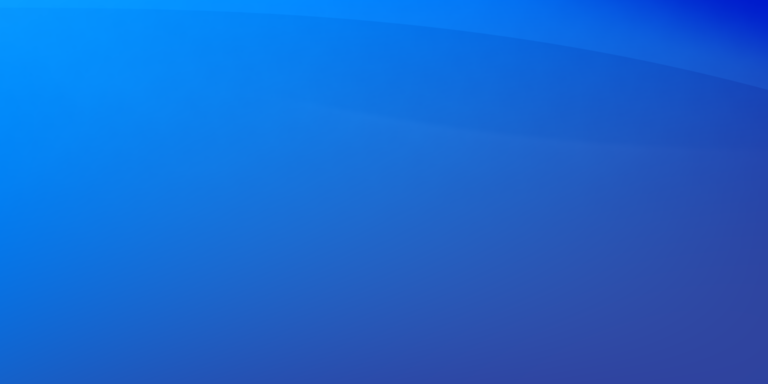
A Shadertoy shader for this background:

```glsl
// Smooth azure to indigo backdrop with a bright arc, a soft crease and faint mottling.

// Parabola through three values placed at t = 0, 0.5 and 1.
vec3 blend3(vec3 a, vec3 b, vec3 c, float t) {
    return a * (1.0 - t) * (1.0 - 2.0 * t)
         + b * 4.0 * t * (1.0 - t)
         + c * t * (2.0 * t - 1.0);
}

vec2 hash2(vec2 p) {
    vec3 q = fract(vec3(p.xyx) * vec3(0.1031, 0.1030, 0.0973));
    q += dot(q, q.yzx + 33.33);
    return fract((q.xx + q.yz) * q.zy);
}

// Distance to the nearest scattered cell centre.
float cellular(vec2 p) {
    vec2 cell = floor(p), local = fract(p);
    float nearest = 2.0;
    for (int j = -1; j <= 1; j++)
        for (int i = -1; i <= 1; i++) {
            vec2 offset = vec2(i, j);
            nearest = min(nearest, length(offset + hash2(cell + offset + 40.0) - local));
        }
    return nearest;
}

// Glow starting sharply at d = 0 and fading as d grows.
float edgeGlow(float d, float softness, float reach) {
    return smoothstep(-softness, softness, d) * exp(-max(d, 0.0) / reach);
}

// Broad colour field, light at the upper left and indigo at the lower right.
vec3 baseGradient(vec2 uv) {
    vec3 bottom = blend3(vec3(0.08, 0.38, 0.79), vec3(0.17, 0.29, 0.66), vec3(0.18, 0.26, 0.62), uv.x);
    vec3 middle = blend3(vec3(0.01, 0.50, 0.95), vec3(0.11, 0.42, 0.82), vec3(0.15, 0.27, 0.66), uv.x);
    vec3 top = blend3(vec3(0.03, 0.60, 1.00), vec3(0.00, 0.47, 0.95), vec3(0.01, 0.25, 0.79), uv.x);
    return blend3(bottom, middle, top, uv.y);
}

// Lit band above the arc, deepening towards the upper right corner.
vec3 addArc(vec3 color, vec2 uv, float pixel) {
    const vec3 deepBlue = vec3(0.0, 0.10, 0.80);
    float height = uv.y - (0.98 - 0.214 * pow(uv.x, 2.5));
    float above = smoothstep(-pixel, pixel, height);
    float corner = smoothstep(0.03, 0.25, height) * smoothstep(0.6, 1.0, uv.x);
    vec3 band = color + vec3(0.015, 0.045, 0.045) * mix(0.5, 1.0, smoothstep(0.1, 0.7, uv.x));
    band = mix(band, deepBlue, corner);
    return mix(color, band, above);
}

// Gentle lighter fold below a second curve.
vec3 addCrease(vec3 color, vec2 uv) {
    float run = 1.0 - uv.x;
    float below = 0.61 + 0.34 * run * run - uv.y;
    float span = smoothstep(0.3, 0.5, uv.x) * (1.0 - 0.6 * smoothstep(0.75, 1.0, uv.x));
    return color + vec3(0.022, 0.018, 0.012) * span * edgeGlow(below, 0.012, 0.07);
}

// Fine uneven tone, strongest in the upper part.
vec3 addMottling(vec3 color, vec2 uv, float aspect) {
    vec2 p = vec2(uv.x * aspect, uv.y);
    float grain = cellular(p * 14.0) + 0.5 * cellular(p * 45.0) - 0.75;
    float sway = sin(p.x * 9.0 + 2.0 * sin(p.y * 7.0)) * sin(p.y * 11.0 - p.x * 4.0);
    return color + vec3(0.3, 1.0, 0.8) * (0.008 * grain + 0.003 * sway) * smoothstep(0.2, 0.8, uv.y);
}

void mainImage(out vec4 fragColor, in vec2 fragCoord) {
    vec2 uv = fragCoord / iResolution.xy;
    float pixel = 1.0 / iResolution.y;
    vec3 color = baseGradient(uv);
    color = addCrease(color, uv);
    color = addArc(color, uv, pixel);
    color = addMottling(color, uv, iResolution.x / iResolution.y);
    fragColor = vec4(clamp(color, 0.0, 1.0), 1.0);
}
```
